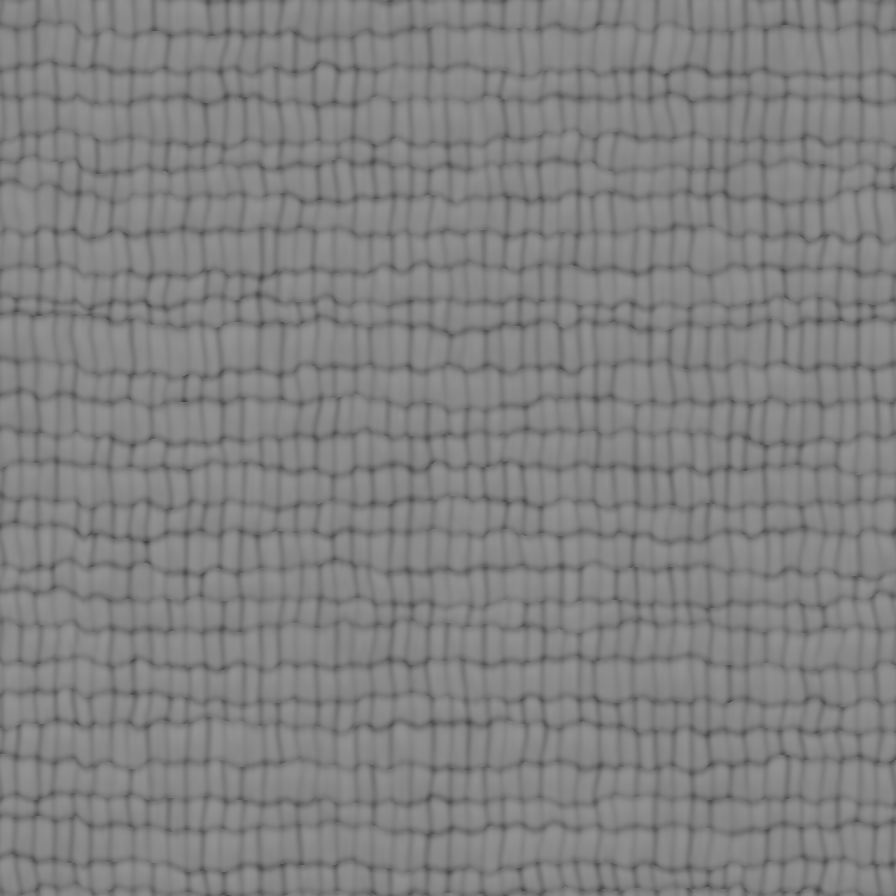
A WebGL 1 fragment shader for this texture map:

```glsl
precision highp float;
// Plain grey woven cloth: 48 threads across, 27 uneven rows, with soft dark gaps.
uniform vec2 u_resolution;

float hash(vec2 p) {
  vec3 q = fract(p.xyx * vec3(0.1031, 0.1030, 0.0973));
  q += dot(q, q.yzx + 33.33);
  return fract((q.x + q.y) * q.z);
}

// Value noise that wraps after the given number of cells
float noise(vec2 p, vec2 period) {
  vec2 i = floor(p), f = fract(p);
  f = f * f * (3.0 - 2.0 * f);
  vec2 a = mod(i, period), b = mod(i + 1.0, period);
  return mix(mix(hash(a), hash(vec2(b.x, a.y)), f.x),
             mix(hash(vec2(a.x, b.y)), hash(b), f.x), f.y);
}

float bell(float d, float width) {
  return exp(-d * d / (2.0 * width * width));
}

// Height of a seam between rows: uneven spacing, slow drift and thread-sized bumps
float seamHeight(float row, float x) {
  float id = mod(row, 27.0);
  float spacing = 0.36 * (hash(vec2(id, 71.0)) - 0.5);
  float drift = 0.34 * (noise(vec2(x / 6.0, id + 0.0), vec2(8.0, 27.0)) - 0.5);
  float bumps = 0.26 * (noise(vec2(x + 0.5, id + 40.0), vec2(48.0, 97.0)) - 0.5);
  float weave = 0.045 * cos(3.14159265 * (x + id));
  return row + spacing + drift + bumps + weave;
}

void main() {
  vec2 uv = gl_FragCoord.xy / u_resolution;
  vec2 p = uv * vec2(48.0, 27.0);

  // Slight wander of the threads, and a small slip near the left side
  p.x += 0.35 * (noise(uv * vec2(12.0, 27.0), vec2(12.0, 27.0)) - 0.5);
  p.y -= 0.16 * (1.0 - smoothstep(0.083, 0.095, uv.x));

  // Seams between rows; also find the row this point lies in
  float base = floor(p.y), row = base - 2.0;
  float seam = 0.0, below = 0.0, above = 9.0;
  for (int k = -1; k <= 2; k++) {
    float j = base + float(k);
    float d = p.y - seamHeight(j, p.x);
    float depth = 0.6 + 0.7 * noise(vec2(p.x * 0.5, mod(j, 27.0)), vec2(24.0, 27.0));
    seam = max(seam, depth * bell(d, 0.095));
    if (d >= 0.0) { row = j; below = d; }
    else above = min(above, -d);
  }
  row = mod(row, 27.0);

  // Gaps between threads, with their own place, lean and depth in every row
  float gap = 0.0, column = floor(p.x);
  float rise = below / (below + above);
  for (int k = -1; k <= 2; k++) {
    float i = column + float(k);
    vec2 id = vec2(mod(i, 48.0), row);
    float lean = 0.26 * (hash(id + 113.0) - 0.5) * (rise - 0.5);
    float place = i + 0.24 * (hash(id + 7.0) - 0.5) + lean;
    float depth = 0.35 + 0.9 * hash(id + 59.0);
    gap = max(gap, depth * bell(p.x - place, 0.14));
  }

  // Rounded thread shading, darkest where gaps meet seams
  float shade = 0.547 - 0.072 * gap - 0.076 * seam - 0.045 * gap * seam;
  shade += 0.022 * (bell(rise - 0.72, 0.18) - 0.4) * (1.0 - gap);

  // Tone differences between threads, fibres and broad patches
  vec2 fibres = vec2(192.0, 54.0);
  shade += 0.022 * (noise(p + vec2(0.5, 0.0), vec2(48.0, 27.0)) - 0.5);
  shade += 0.016 * (noise(uv * fibres, fibres) - 0.5);
  shade += 0.014 * (noise(uv * 5.0, vec2(5.0)) - 0.5);

  // Rare dark pits at crossings
  float pit = step(0.985, hash(vec2(mod(floor(p.x + 0.5), 48.0), row + 200.0)));
  shade -= 0.05 * pit * gap * seam;
  gl_FragColor = vec4(vec3(shade), 1.0);
}
```
